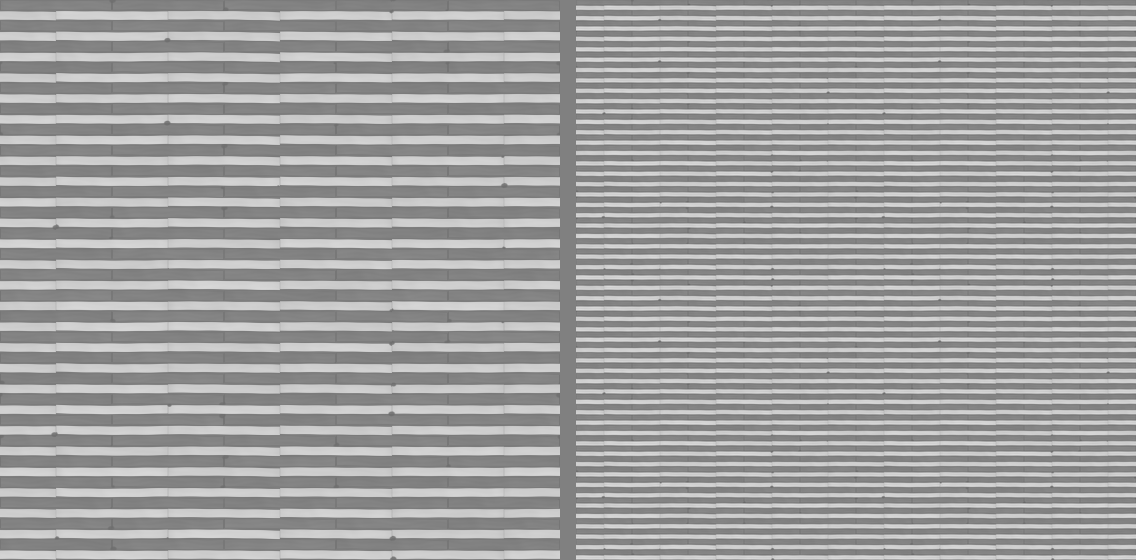
Left, the tile; right, the same tile 2 across and 2 down.
Reproduce this texture procedurally as a three.js fragment shader.

```glsl
varying vec2 vUv;

const float TAU = 6.2831853;
const vec2 BRICKS = vec2(5.0, 27.0);
const float SOFT = 0.0012;
const vec3 MORTAR = vec3(0.488);
const vec3 GROOVE = vec3(0.43);
const vec3 DARK_BRICK = vec3(0.512);
const vec3 LIGHT_BRICK = vec3(0.812);
const vec3 LIGHT_JOINT = vec3(0.69);

struct Brick {
  float edge;   // signed distance to the long edges
  float joint;  // distance to the nearest end joint
  float chip;   // signed distance to a worn corner
  float wear;   // random strength of the joint
  float tone;   // random brightness, -1 to 1
  vec2 local;   // position in the brick, -0.5 to 0.5 along x
};

float hash(vec2 p, float seed) {
  return fract(sin(dot(p, vec2(12.99, 78.23)) + seed * 37.7) * 4375.85);
}

float signedHash(vec2 p, float seed) {
  return hash(p, seed) * 2.0 - 1.0;
}

float fill(float d, float soft) {
  return 1.0 - smoothstep(-soft, soft, d);
}

// Layered sines with whole frequencies, so the result wraps
float clouds(vec2 uv) {
  float warp = sin(TAU * (3.0 * uv.x + 4.0 * uv.y));
  float broad = sin(TAU * (7.0 * uv.x - 11.0 * uv.y) + 1.7 * warp);
  float middle = sin(TAU * (13.0 * uv.x + 29.0 * uv.y) + 2.0 * broad);
  return 0.45 * broad + 0.35 * middle + 0.2 * warp;
}

float streaks(vec2 uv) {
  float bend = sin(TAU * 6.0 * uv.x) + sin(TAU * (11.0 * uv.x + 5.0 * uv.y));
  return sin(TAU * 119.0 * uv.y + 1.5 * bend);
}

// One set of courses: each brick is tilted and bowed a little
Brick layBricks(vec2 uv, vec2 shift, float halfHeight, float seed) {
  vec2 grid = uv * BRICKS + shift;
  vec2 id = mod(floor(grid), BRICKS);
  vec2 cell = fract(grid) - 0.5;
  vec2 column = vec2(id.x, 0.0);

  float tilt = -0.0009 + 0.0008 * signedHash(column, seed) + 0.0007 * signedHash(id, seed + 1.0);
  float bow = 0.0009 * signedHash(column, seed + 2.0) + 0.0006 * signedHash(id, seed + 3.0);
  float ripple = 0.0002 * sin(TAU * 17.0 * uv.x + TAU * hash(id, seed + 4.0));
  float y = cell.y / BRICKS.y - tilt * cell.x - bow * (4.0 * cell.x * cell.x - 0.4) - ripple;

  // The joint is shared by both neighbours, so it has its own id
  vec2 jointId = vec2(mod(floor(grid.x + 0.5), BRICKS.x), id.y);
  float jointX = (fract(grid.x + 0.5) - 0.5) / BRICKS.x;
  float wear = hash(jointId, seed + 5.0);
  float side = hash(jointId, seed + 6.0) < 0.65 ? -1.0 : 1.0;
  vec2 corner = vec2(0.003 * signedHash(jointId, seed + 7.0), side * halfHeight);
  float radius = mix(-0.004, 0.0042, smoothstep(0.6, 0.95, wear));
  float chip = length((vec2(jointX, y) - corner) * vec2(0.75, 1.0)) - radius;

  return Brick(abs(y) - halfHeight, abs(jointX), chip, wear,
               signedHash(id, seed + 8.0), vec2(cell.x, y / halfHeight));
}

vec3 drawDark(vec3 base, Brick b, float cloud, float streak) {
  float d = max(b.edge, 0.0016 - b.joint);
  float shade = 0.009 * b.tone + 0.012 * cloud + 0.004 * streak - 0.006 * b.local.y;
  vec3 color = mix(base, DARK_BRICK + shade, fill(d, SOFT));
  float rim = fill(abs(b.edge) - 0.0003, 0.0011) * (0.3 + 0.2 * cloud);
  float seam = fill(b.joint - 0.0012, 0.0013) * fill(b.edge, SOFT) * (0.3 + 0.5 * b.wear);
  color = mix(color, GROOVE, max(rim, seam));
  return mix(color, GROOVE, 0.8 * fill(b.chip, 0.0015));
}

vec3 drawLight(vec3 base, Brick b, float cloud, float streak) {
  float shade = 0.014 * b.tone + 0.014 * cloud + 0.003 * streak - 0.01 * b.local.y;
  shade -= 0.02 * fill(b.joint - 0.008, 0.008);
  vec3 brick = LIGHT_BRICK + shade;
  float seam = fill(b.joint - 0.0008, 0.0012) * (0.5 + 0.5 * b.wear);
  brick = mix(brick, LIGHT_JOINT, seam);
  // Faint groove along the brick, then the brick itself
  vec3 color = mix(base, GROOVE, 0.25 * fill(b.edge - 0.0012, 0.0014));
  color = mix(color, brick, fill(b.edge, SOFT));
  return mix(color, GROOVE, 0.85 * fill(b.chip, 0.0014));
}

void main() {
  float cloud = clouds(vUv);
  float streak = streaks(vUv);

  // Wide dark courses alternate with light ones, half a brick apart
  Brick dark = layBricks(vUv, vec2(0.0, -0.25), 0.0083, 1.0);
  Brick light = layBricks(vUv, vec2(0.5, 0.25), 0.0075, 21.0);

  vec3 color = MORTAR + 0.01 * cloud;
  color = drawDark(color, dark, cloud, streak);
  color = drawLight(color, light, cloud, streak);
  gl_FragColor = vec4(color, 1.0);
}
```
